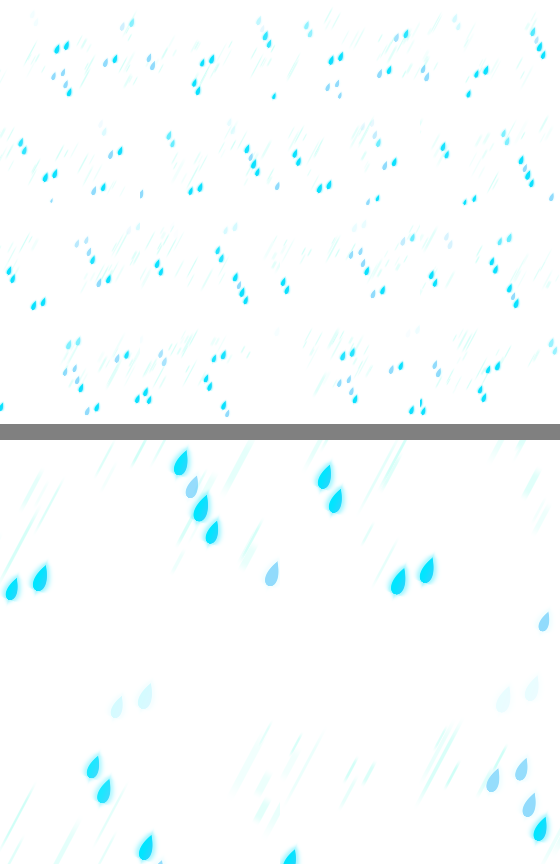
Top: the whole. Bottom: its middle third, enlarged.
Write a WebGL 2 fragment shader that draws this pattern.

```glsl
#version 300 es
precision highp float;
// Rain sheet: a 4 x 4 grid of frames on white, read left to right and top down.
// Hashed teardrops fall along a slant and fade in; pale streaks lie behind them.
// Lengths are in units of 1/768 of the canvas width; a frame is 192 x 145.5.
uniform vec2 u_resolution;
out vec4 outColor;

const vec2 FRAME = vec2(192.0, 145.5);
const vec3 CYAN = vec3(0.0, 0.90, 1.0);
const vec3 SKY = vec3(0.32, 0.77, 0.98);
const vec3 MINT = vec3(0.64, 1.0, 0.94);

float hash(vec2 p) {
    return fract(sin(dot(p, vec2(127.1, 311.7))) * 43758.5453);
}

// Coordinates across (x) and along (y) a slanted axis.
vec2 alongAxis(vec2 p, vec2 axis) {
    vec2 n = normalize(axis);
    return vec2(p.x * n.y - p.y * n.x, dot(p, n));
}

// Approximate distance to a teardrop with a round foot and a pointed top.
float teardrop(vec2 p) {
    vec2 q = alongAxis(p, vec2(0.36, 1.0));
    float t = clamp((q.y + 6.5) / 13.0, 0.0, 1.0);
    return abs(q.x) - 7.8 * sqrt(t) * (1.0 - t) + max(abs(q.y) - 6.5, 0.0);
}

// Opacity of thin streaks, grouped in loose bundles of three.
float streaks(vec2 p, float frame, float aa) {
    float cover = 0.0;
    for (int i = 0; i < 24; i++) {
        vec2 bundle = vec2(floor(float(i) / 3.0) + 3.0, frame * 1.7 + 5.0);
        vec2 single = vec2(float(i) + 41.0, frame * 2.3 + 9.0);
        vec2 center = vec2(hash(bundle) * 192.0, 38.0 + 80.0 * hash(bundle + 7.3));
        center += (vec2(hash(single), hash(single + 3.1)) - 0.5) * vec2(26.0, 24.0);
        vec2 q = alongAxis(p - center, vec2(0.53, 1.0));
        float halfLength = mix(7.0, 25.0, pow(hash(single + 5.7), 2.0));
        float halfWidth = mix(0.4, 1.7, pow(hash(single + 8.9), 3.0));
        float line = 1.0 - smoothstep(halfWidth - 0.5 * aa, halfWidth + aa, abs(q.x));
        float taper = 1.0 - smoothstep(0.35, 1.0, abs(q.y) / halfLength);
        float strength = mix(0.12, 0.48, hash(single + 2.2)) / (0.7 + 0.5 * halfWidth);
        cover = max(cover, line * taper * strength);
    }
    return cover;
}

void main() {
    vec2 grid = gl_FragCoord.xy / u_resolution * 4.0;
    vec2 p = fract(grid) * FRAME;
    vec2 cell = floor(grid);
    float frame = cell.x + 4.0 * (3.0 - cell.y);
    float aa = 768.0 / u_resolution.x;

    vec3 color = mix(vec3(1.0), MINT, streaks(p, frame, aa));

    // Odd and even frames hold two separate showers, each falling steadily.
    float shower = mod(frame, 2.0) * 31.0;
    for (int i = 0; i < 12; i++) {
        float pair = floor(float(i) / 2.0);
        vec2 seed = vec2(pair + 1.0, shower + 2.0);
        vec2 own = vec2(float(i) + 17.0, shower + 6.0);
        float start = pair / 6.0 + 0.15 * hash(seed + 4.4);
        float age = fract(start + frame / 16.0);
        vec2 pos = vec2(hash(seed) * 192.0 - 64.0 * age, 132.0 - 122.0 * age);

        // The second of each pair falls close beside or below the first.
        if (mod(float(i), 2.0) > 0.5) {
            pos += hash(own) < 0.5 ? vec2(5.0, -11.0) : vec2(13.0, 5.0);
        }
        pos.x = mod(pos.x, FRAME.x);

        float faint = step(0.66, hash(own + 1.9));
        float size = mix(0.8, 1.0, hash(own + 6.1)) * (1.0 - 0.45 * smoothstep(0.93, 1.0, age));
        float d = teardrop((p - pos) / size) * size;
        float alpha = smoothstep(0.0, 0.42, age) * mix(1.0, 0.6, faint);
        alpha *= step(13.0, pos.y);

        // Soft halo, then the body with a bluer lower flank.
        float halo = exp(-pow(max(d, 0.0) / 1.9, 2.0)) * 0.32 * (1.0 - 0.7 * faint);
        color = mix(color, CYAN, halo * alpha);
        float body = 1.0 - smoothstep(-0.6 * aa, 0.6 * aa, d);
        float flank = smoothstep(-2.0, 4.0, p.x - pos.x - 0.4 * (p.y - pos.y));
        vec3 ink = mix(CYAN, SKY, max(faint, 0.5 * flank));
        color = mix(color, ink, body * alpha);
    }
    outColor = vec4(color, 1.0);
}
```
